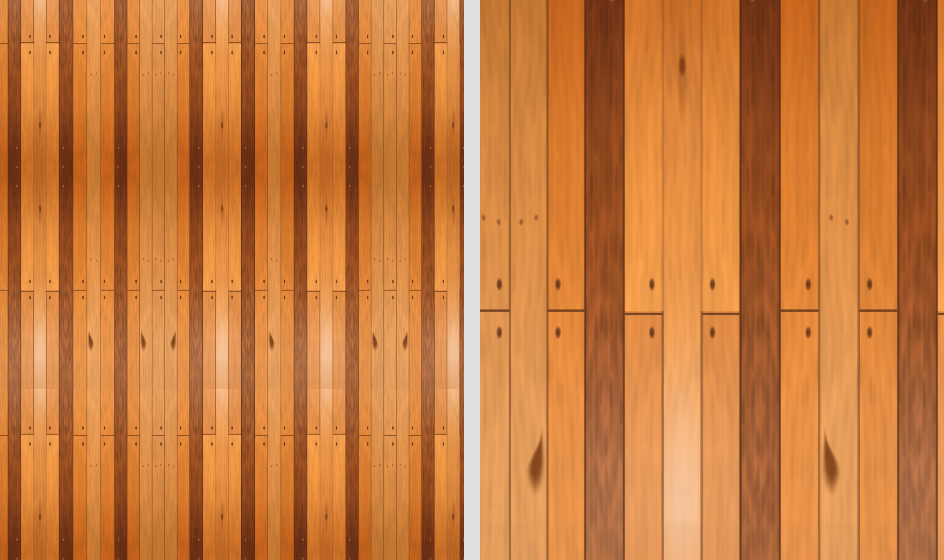
Left, the full canvas; right, a detail of the centre.
Write a WebGL 2 fragment shader that draws this texture.

```glsl
#version 300 es
precision highp float;
// Mirrored strip-wood floor: dark, gold, orange and tan boards with seams, grain, knots and nail holes.
uniform vec2 u_resolution;
out vec4 outColor;

const vec2 SHEET = vec2(636.0, 768.0);   // design units across the whole canvas
const float PERIOD = 537.0;              // vertical repeat
const float AXIS = 233.0;                // mirror axis inside one repeat
const float SEAM = 169.0;                // distance of the board ends from the axis
const float GAP = 0.55;                  // half width of the joints
const vec3 JOINT = vec3(0.30, 0.15, 0.07);
const vec3 KNOT = vec3(0.44, 0.20, 0.06);
const vec3 GLOSS = vec3(0.98, 0.83, 0.72);

// Board groups: left edge, visible boards, 1 for a gold group
const int GROUPS = 10;
const vec3 GROUP[11] = vec3[11](
  vec3(-60, 4, 0), vec3(11, 4, 1), vec3(81, 4, 0), vec3(157, 6, 0),
  vec3(260, 4, 1), vec3(331, 4, 0), vec3(403, 4, 1), vec3(474, 6, 0),
  vec3(578, 3, 1), vec3(630, 4, 0), vec3(701, 4, 1));

// Wood kinds: dark, gold, pale, orange, tan; away from the axis and on it
const vec3 WOOD[5] = vec3[5](vec3(0.61, 0.31, 0.13), vec3(0.93, 0.59, 0.27),
  vec3(0.89, 0.56, 0.27), vec3(0.88, 0.51, 0.20), vec3(0.87, 0.56, 0.28));
const vec3 SHADE[5] = vec3[5](vec3(0.43, 0.19, 0.08), vec3(0.79, 0.43, 0.15),
  vec3(0.74, 0.40, 0.14), vec3(0.76, 0.38, 0.11), vec3(0.76, 0.46, 0.19));

float hash(vec2 p) {
  return fract(sin(dot(p, vec2(127.1, 311.7))) * 43758.55);
}

// Soft elliptical mark
float spot(vec2 d, vec2 radius) {
  return 1.0 - smoothstep(0.4, 1.3, length(d / radius));
}

// Layered sines: broad flame figure plus fibres that wander along the board
float grain(float u, float m, float seed) {
  float wander = sin(m * 0.027 + seed) + 0.5 * sin(m * 0.071 + seed * 2.3);
  float flame = sin(u * 5.0 + wander * 2.4 + seed + 0.8 * sin(m * 0.11 + u * 4.0));
  float fibre = sin(u * 15.0 - wander * 2.6 + seed * 3.0);
  float fine = sin(u * 27.0 + wander * 3.5 + 1.5 * sin(m * 0.05 + seed));
  return 0.5 * flame + 0.35 * fibre + 0.4 * fine;
}

// Faint long pores, one per jittered cell
float pores(vec2 p, float seed) {
  vec2 size = vec2(2.3, 17.0);
  float column = floor(p.x / size.x);
  p.y += size.y * hash(vec2(column, seed));
  vec2 cell = vec2(column, floor(p.y / size.y));
  float h = hash(cell + seed);
  vec2 centre = (cell + vec2(0.5, 0.3 + 0.4 * h)) * size;
  return spot(p - centre, vec2(0.9, 8.0)) * h;
}

void main() {
  vec2 p = gl_FragCoord.xy / u_resolution * SHEET;
  float aa = 0.5 * SHEET.y / u_resolution.y;
  float fall = mod(SHEET.y - p.y + 4.0, PERIOD) - AXIS;
  float m = abs(fall);

  // Find the group, then fold its boards about the middle one
  int g = 0;
  for (int i = 1; i < GROUPS; i++) if (p.x >= GROUP[i].x) g = i;
  bool gold = GROUP[g].z > 0.5;
  float width = (GROUP[g + 1].x - GROUP[g].x) / GROUP[g].y;
  float across = (p.x - GROUP[g].x) / width;
  int slots = max(int(GROUP[g].y), 4);
  int slot = int(floor(across));
  int s = min(slot, slots - slot);
  float u = fract(across);
  bool middle = s * 2 == slots;
  float f = slot * 2 > slots ? 1.0 - u : u;
  if (s == 0 && gold) f = 1.0 - u;
  int kind = s == 0 ? 0 : (gold ? min(s, 2) : min(s, 2) + 2);
  bool jointed = s == 1 || s == 3;
  bool beyond = m > SEAM;

  // Base colour: deep band on the axis, lighter towards the ends
  float seed = float(kind) * 2.7 + float(s) + (beyond && jointed ? 4.0 : 0.0);
  vec3 color = mix(WOOD[kind], SHADE[kind], exp(-m * m / 5600.0));
  if (kind == 1 && beyond) color = vec3(0.86, 0.51, 0.23);
  color += vec3(0.035, 0.06, 0.075) * smoothstep(110.0, 240.0, m);
  color *= 0.98 + 0.05 * hash(vec2(float(g), float(slot)));

  // Grain, oval figure on dark boards, pores
  color *= 1.0 + (kind == 0 ? 0.085 : 0.042) * grain(f, m, seed);
  if (kind == 0) {
    float oval = length(vec2((f - 0.5) * 2.0, (m - 215.0) / 50.0));
    color *= 1.0 + 0.07 * sin(oval * 14.0) * smoothstep(1.8, 0.6, oval);
  }
  color *= 1.0 - (kind == 0 ? 0.13 : 0.04) * pores(vec2(f * width, m), seed);

  // Glossy reflection, strongest on the pale boards
  float shine = exp(-pow((m - 258.0) / 52.0, 2.0));
  float gloss = kind == 2 ? 0.68 * (1.0 - 1.6 * (u - 0.5) * (u - 0.5)) : (gold ? 0.14 : 0.04);
  color = mix(color, GLOSS, gloss * shine);
  color = mix(color, vec3(0.80, 0.54, 0.34), 0.12 * smoothstep(264.0, 268.0, m));

  // Knots: thin eyes on pale boards, leaning wedges on tan boards
  float x = f * width;
  float mark = 0.0;
  if (kind == 2) {
    mark = 0.6 * spot(vec2(x - 0.5 * width, m - 57.0), vec2(1.6, 5.0));
    mark += 0.22 * spot(vec2(x - 0.5 * width, m - 57.0), vec2(2.2, 24.0));
  }
  if (kind == 4 && s == 2 && fall > 0.0) {
    float flare = 0.8 + 3.0 * smoothstep(224.0, 244.0, m);
    mark = 0.8 * spot(vec2(x - 0.1 * width - flare, m - 238.0), vec2(flare, 13.0));
  }
  color = mix(color, KNOT, min(mark, 1.0));

  // Nail holes beside the board ends, pale plugs on dark boards
  float nailX = (abs(f - 0.5) - 0.2) * width;
  float nails = jointed ? spot(vec2(x - 0.72 * width, abs(m - SEAM + 1.0) - 11.0), vec2(1.3, 2.7)) : 0.0;
  if (kind == 4) nails += 0.55 * spot(vec2(nailX, m - 125.0 - 5.0 * f), vec2(1.0, 1.5));
  color = mix(color, JOINT, 0.75 * min(nails, 1.0));
  if (kind == 0) color += 0.16 * spot(vec2(x - 0.3 * width, abs(m - 13.0) - 13.0), vec2(1.4, 1.7));

  // Joints along the boards and across their ends
  int edge = s == 0 ? 1 : (middle || f < 0.5 ? s : s + 1);
  float line = edge == 1 ? 0.6 : (gold && !beyond ? 0.18 : 0.42);
  line *= 1.0 - smoothstep(GAP - aa, GAP + aa, min(u, 1.0 - u) * width);
  float end = abs(m - SEAM - (gold ? 1.5 : 0.0));
  if (jointed) line = max(line, 0.7 * (1.0 - smoothstep(GAP - aa, GAP + aa, end)));
  outColor = vec4(mix(color, JOINT, line), 1.0);
}
```
